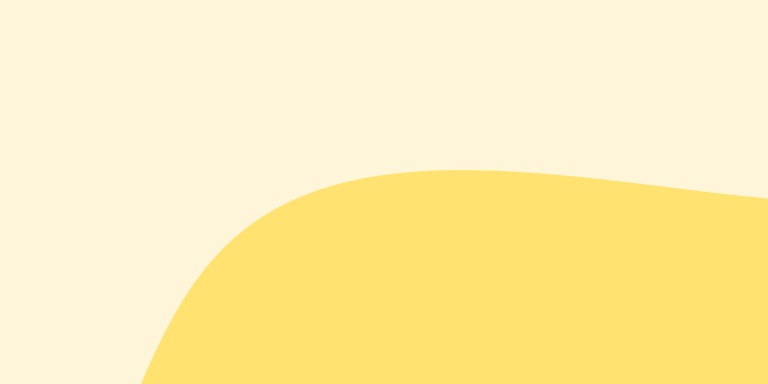
Give the GLSL for this background, as a Shadertoy shader.

```glsl
const vec3 CREAM = vec3(1.0, 0.965, 0.856);
const vec3 YELLOW = vec3(1.0, 0.886, 0.439);

vec2 bezier(vec2 a, vec2 b, vec2 c, vec2 d, float t) {
    float s = 1.0 - t;
    return s * s * s * a + 3.0 * s * s * t * b + 3.0 * s * t * t * c + t * t * t * d;
}

vec2 bezierTangent(vec2 a, vec2 b, vec2 c, vec2 d, float t) {
    float s = 1.0 - t;
    return 3.0 * (s * s * (b - a) + 2.0 * s * t * (c - b) + t * t * (d - c));
}

// Approximate signed distance to a curve that advances in x; negative below it
float curveDistance(vec2 p, vec2 a, vec2 b, vec2 c, vec2 d) {
    float low = -0.2;
    float high = 1.2;
    for (int i = 0; i < 22; i++) {
        float mid = 0.5 * (low + high);
        if (bezier(a, b, c, d, mid).x < p.x) low = mid;
        else high = mid;
    }
    float t = 0.5 * (low + high);
    vec2 tangent = normalize(bezierTangent(a, b, c, d, t));
    vec2 offset = p - bezier(a, b, c, d, t);
    return dot(offset, vec2(-tangent.y, tangent.x));
}

// Rounded hill: a steep left shoulder, then a gentle descent
float hillDistance(vec2 p, vec2 foot, vec2 crest, vec2 tail) {
    if (p.x < crest.x) {
        return curveDistance(p, foot, vec2(0.499, 0.3055), vec2(0.646, crest.y), crest);
    }
    return curveDistance(p, crest, vec2(1.466, crest.y), vec2(1.732, 0.5086), tail);
}

void mainImage(out vec4 fragColor, in vec2 fragCoord) {
    vec2 p = fragCoord / iResolution.y;
    float pixel = 1.0 / iResolution.y;

    float hill = hillDistance(p, vec2(0.367, 0.0), vec2(1.198, 0.557), vec2(2.0, 0.483));

    // Soft edge about one pixel wide
    float coverage = 1.0 - smoothstep(-0.75 * pixel, 0.75 * pixel, hill);
    fragColor = vec4(mix(CREAM, YELLOW, coverage), 1.0);
}
```
